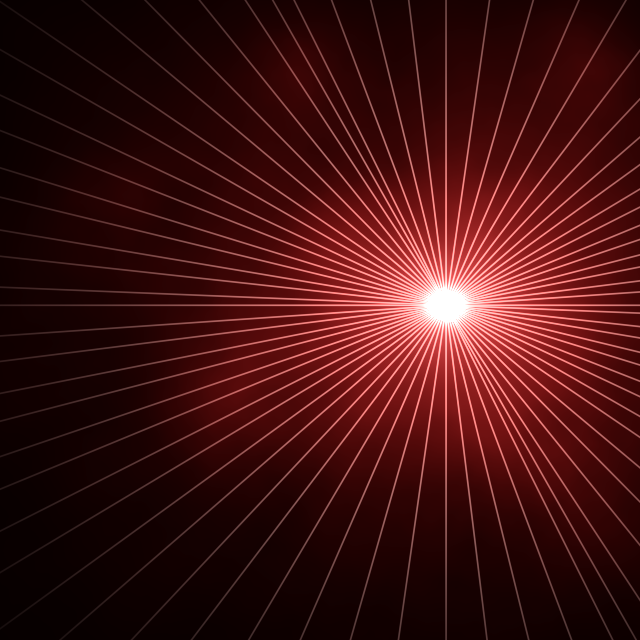
Write a WebGL 2 fragment shader that draws this background.

```glsl
#version 300 es
precision highp float;
// A white-hot star with thin rays over a smoky, dark red glow.
// Rays are lines through one centre whose spacing is squeezed sideways;
// the haze is an exponential falloff modulated by fractal noise.

uniform vec2 u_resolution;
out vec4 fragColor;

const vec2 CENTER = vec2(0.697, 0.523);
const vec3 RAY_COLOR = vec3(0.92, 0.76, 0.74);
const float SQUEEZE = 1.4;
const int LINE_COUNT = 36;
const float PI = 3.14159;

float hash(vec2 p) {
    p = fract(p * vec2(0.1031, 0.1173));
    p += dot(p, p.yx + 33.33);
    return fract((p.x + p.y) * p.x * 41.7);
}

float valueNoise(vec2 p) {
    vec2 cell = floor(p);
    vec2 f = fract(p);
    f = f * f * (3.0 - 2.0 * f);
    float low = mix(hash(cell), hash(cell + vec2(1.0, 0.0)), f.x);
    float high = mix(hash(cell + vec2(0.0, 1.0)), hash(cell + 1.0), f.x);
    return mix(low, high, f.y);
}

float fbm(vec2 p) {
    float sum = 0.0;
    float amplitude = 0.5;
    for (int i = 0; i < 5; i++) {
        sum += amplitude * valueNoise(p);
        p = mat2(1.6, 1.2, -1.2, 1.6) * p + 7.3;
        amplitude *= 0.5;
    }
    return sum;
}

// Soft round patch of haze
float patchGlow(vec2 uv, vec2 center, float radius) {
    vec2 d = (uv - center) / radius;
    return exp(-dot(d, d));
}

// Direction of line n: uneven steps over a half turn, flattened sideways
vec2 lineDirection(float n) {
    float spread = pow(clamp((n - 8.0) / 9.0, 0.0, 1.0), 1.5);
    float bunch = 1.0 - smoothstep(20.5, 23.2, n);
    float drift = 0.25 * smoothstep(25.0, 27.5, n);
    float phase = PI / float(LINE_COUNT);
    float jitter = 0.1 * mod(n, 2.0) * pow(cos(n * phase), 2.0);
    float angle = (n + spread * bunch + drift + jitter) * phase;
    return normalize(vec2(SQUEEZE * cos(angle), sin(angle)));
}

// Coverage of the nearest line; each line makes two opposite rays
float rays(vec2 p, float halfWidth, float soft) {
    float nearest = 1.0;
    for (int i = 0; i < LINE_COUNT; i++) {
        vec2 dir = lineDirection(float(i));
        nearest = min(nearest, abs(p.x * dir.y - p.y * dir.x));
    }
    return 1.0 - smoothstep(halfWidth - soft, halfWidth + soft, nearest);
}

// Dark red haze around the star
vec3 haze(vec2 uv, vec2 p) {
    float smoke = fbm(uv * 5.0 + 3.1);
    float radius = length(p * vec2(1.0, 1.22));
    float red = 0.92 * exp(-radius / 0.25);
    red *= mix(0.55 + 0.9 * smoke, 1.0, exp(-radius * 9.0));
    float clouds = patchGlow(uv, vec2(0.47, 0.90), 0.08)
        + patchGlow(uv, vec2(0.17, 0.66), 0.09)
        + patchGlow(uv, vec2(0.86, 0.24), 0.11)
        + patchGlow(uv, vec2(0.34, 0.37), 0.09)
        + patchGlow(uv, vec2(0.91, 0.90), 0.08);
    red += 0.15 * clouds * smoke;
    return vec3(red, vec2(0.36 * red * red));
}

void main() {
    vec2 uv = gl_FragCoord.xy / u_resolution;
    vec2 p = uv - CENTER;
    float r = length(p);
    float pixel = 1.0 / min(u_resolution.x, u_resolution.y);

    vec3 color = haze(uv, p);

    // Thin rays fading outward
    float fade = 0.72 * exp(-r * r / 0.32);
    color += RAY_COLOR * rays(p, 0.0013, max(0.0009, 0.7 * pixel)) * fade;

    // White core with a pink halo
    color += vec3(0.3, 0.28, 0.28) * exp(-r / 0.04);
    color += vec3(1.0, 0.95, 0.93) * exp(-r * r / 0.0005);

    fragColor = vec4(min(color, 1.0), 1.0);
}
```
